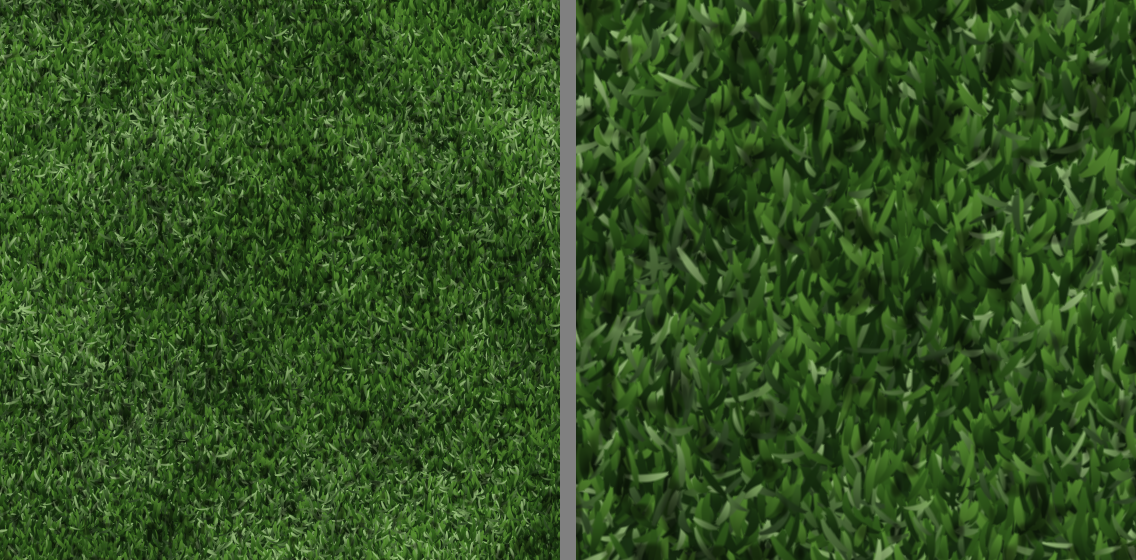
Left, the full canvas; right, a detail of the centre.
Write a WebGL 1 fragment shader that draws this texture.

```glsl
precision highp float;
// A dense lawn of short, tangled grass blades, fresh green with dry pale flecks.

uniform vec2 u_resolution;

// Four random values per point, without sine.
vec4 hash4(vec2 p) {
  vec4 q = fract(p.xyxy * vec4(0.1031, 0.1030, 0.0973, 0.1099));
  q += dot(q, q.wzxy + 33.33);
  return fract((q.xxyz + q.yzzw) * q.zywx);
}

float valueNoise(vec2 p) {
  vec2 i = floor(p), f = fract(p);
  f = f * f * (3.0 - 2.0 * f);
  return mix(mix(hash4(i).x, hash4(i + vec2(1.0, 0.0)).x, f.x),
             mix(hash4(i + vec2(0.0, 1.0)).x, hash4(i + vec2(1.0, 1.0)).x, f.x), f.y);
}

// Broad patches, centred on zero.
float patches(vec2 p) {
  return 0.6 * valueNoise(p * 4.0) + 0.4 * valueNoise(p * 13.0 + 17.0) - 0.5;
}

vec3 ramp(vec3 low, vec3 middle, vec3 high, float t) {
  return mix(mix(low, middle, smoothstep(0.1, 0.45, t)), high, smoothstep(0.55, 0.9, t));
}

vec3 bladeColor(float light, float dryness) {
  vec3 fresh = ramp(vec3(0.09, 0.19, 0.06), vec3(0.18, 0.34, 0.10), vec3(0.31, 0.50, 0.17), light);
  vec3 dry = ramp(vec3(0.20, 0.30, 0.16), vec3(0.32, 0.45, 0.24), vec3(0.54, 0.67, 0.43), light);
  return mix(fresh, dry, dryness);
}

// Coverage of a tapered, bent blade; q.x runs along it from -reach to reach.
float bladeMask(vec2 q, float reach, float halfWidth, float bend, float soft) {
  float s = q.x / reach;
  float across = abs(q.y + bend * (s * s - 0.3));
  float edge = max(across - halfWidth * (1.0 - 0.6 * s * s), abs(q.x) - reach);
  return 1.0 - smoothstep(-soft, soft, edge);
}

void main() {
  vec2 p = gl_FragCoord.xy / u_resolution.y;
  float soft = 0.0008 + 0.35 / u_resolution.y;
  float lightPatch = patches(p + 3.0);
  float dryPatch = patches(p + 41.0);

  // Shadowed ground between the blades.
  vec3 color = vec3(0.08, 0.16, 0.06) * (0.8 + 0.5 * valueNoise(p * 90.0));

  // Blades, piled up layer by layer, one per cell.
  const float cell = 0.019;
  for (int layer = 0; layer < 12; layer++) {
    float depth = float(layer);
    vec2 grid = p / cell + depth * vec2(0.37, 0.71);
    vec2 home = floor(grid);
    for (int y = -1; y <= 1; y++) {
      for (int x = -1; x <= 1; x++) {
        vec2 id = home + vec2(float(x), float(y));
        vec4 shape = hash4(id + depth * vec2(71.0, 37.0) + 5.0);
        vec4 tint = hash4(id + depth * vec2(29.0, 83.0) + 211.0);

        float dryness = smoothstep(0.58, 0.74, tint.x + 0.7 * dryPatch);
        float lean = (shape.z + tint.w - 1.0) * mix(1.1, 2.2, dryness);
        vec2 along = vec2(sin(lean), cos(lean));
        vec2 offset = (grid - id - shape.xy) * cell;
        vec2 q = vec2(dot(offset, along), dot(offset, vec2(along.y, -along.x)));

        float reach = mix(0.006, 0.014, shape.w);
        float halfWidth = mix(0.0017, 0.0032, tint.z) * mix(1.0, 0.8, dryness);
        float mask = bladeMask(q, reach, halfWidth, (tint.w - 0.5) * 0.006, soft);

        // Roots sink into shade, tips catch the light.
        float light = tint.y + 0.55 * lightPatch + 0.12 * q.x / reach;
        vec3 blade = bladeColor(light, dryness) * (0.96 + 0.14 * q.x / reach);
        color = mix(color, blade, mask);
      }
    }
  }

  // Small deep gaps and a gentle large-scale shade.
  float gap = smoothstep(0.62, 0.9, valueNoise(p * vec2(105.0, 80.0) + 9.0) - 0.3 * lightPatch);
  color *= 1.0 - 0.45 * gap;
  color *= 1.0 + 0.25 * lightPatch;
  gl_FragColor = vec4(color, 1.0);
}
```
